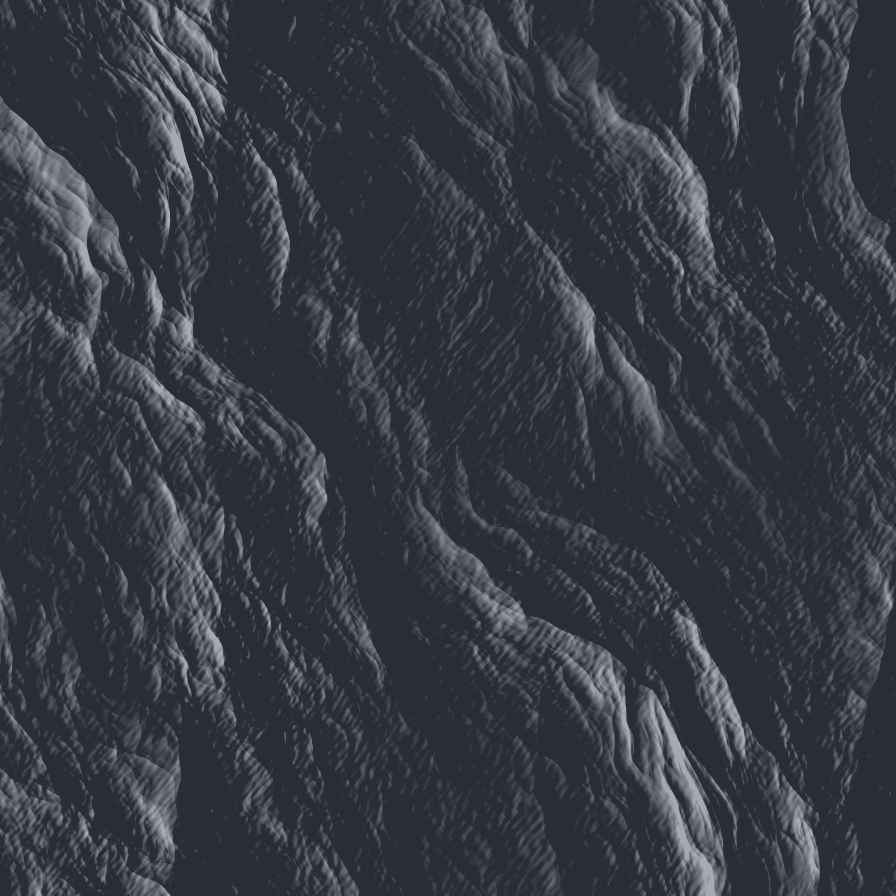
This texture is drawn by a Shadertoy shader. Its source:

```glsl
// Dark slate rock face with slanted sharp ridges and fine grain under raking light.

const vec3 SHADOW_COLOR = vec3(0.165, 0.177, 0.204);
const vec3 LIT_COLOR = vec3(0.560, 0.570, 0.600);
const vec2 LIGHT_DIR = vec2(0.97, 0.22);
const vec2 RIDGE_DIR = vec2(0.454, -0.891);
const vec2 GRAIN_DIR = vec2(0.66, 0.75);
const vec2 RIDGE_FREQ = vec2(5.0, 2.3);     // across, along the ridges
const vec2 STREAK_FREQ = vec2(52.0, 9.0);   // across, along the grain
const vec2 GRAIN_FREQ = vec2(170.0, 85.0);
const float RIDGE_HEIGHT = 0.104;
const float RIDGE_GAIN = 0.43;
const float STREAK_HEIGHT = 0.010;
const float GRAIN_HEIGHT = 0.0072;
const float BEND = 0.075;
const float CRINKLE = 0.010;
const float SLOPE_STEP = 0.0018;
const float SLOPE_BIAS = 0.09;
const float SLOPE_SCALE = 1.5;
const float EXPOSURE = 0.36;

float hash(vec2 cell) {
    vec3 q = fract(vec3(cell.xyx) * 0.1031);
    q += dot(q, q.yzx + 33.33);
    return fract((q.x + q.y) * q.z);
}

float cornerSlope(vec2 cell, vec2 offset) {
    float angle = 6.2832 * hash(cell);
    return dot(vec2(cos(angle), sin(angle)), offset);
}

// Gradient noise, about -0.7 to 0.7
float noise(vec2 p) {
    vec2 i = floor(p), f = p - i;
    vec2 u = f * f * f * (f * (f * 6.0 - 15.0) + 10.0);
    vec2 e = vec2(1.0, 0.0);
    float low = mix(cornerSlope(i, f), cornerSlope(i + e.xy, f - e.xy), u.x);
    float high = mix(cornerSlope(i + e.yx, f - e.yx), cornerSlope(i + e.xx, f - e.xx), u.x);
    return mix(low, high, u.y);
}

vec2 noise2(vec2 p) {
    return vec2(noise(p), noise(p + vec2(37.2, 81.7)));
}

// Coordinates across and along a direction
vec2 align(vec2 p, vec2 dir) {
    return vec2(dot(p, vec2(-dir.y, dir.x)), dot(p, dir));
}

// Ridged multifractal: detail gathers near the crests
float ridges(vec2 p) {
    vec2 s = align(p, RIDGE_DIR) * RIDGE_FREQ + 19.3;
    mat2 turn = mat2(0.966, 0.259, -0.259, 0.966);
    float height = 0.0, amplitude = RIDGE_HEIGHT, weight = 1.0;
    for (int i = 0; i < 5; i++) {
        float crest = 1.0 - min(1.6 * abs(noise(s)), 1.0);
        crest *= crest;
        height += amplitude * weight * crest;
        weight = clamp(1.4 * crest, 0.15, 1.0);
        amplitude *= RIDGE_GAIN;
        s = turn * s * 2.03 + 11.7;
        turn = transpose(turn);
    }
    return height;
}

float relief(vec2 p) {
    vec2 bent = p + BEND * noise2(p * 3.6 + 5.0) + CRINKLE * noise2(p * 24.0);
    float ruggedness = clamp(1.0 + 1.5 * noise(p * 2.8 + 43.0), 0.45, 1.7);
    vec2 g = align(p + 0.4 * (bent - p), GRAIN_DIR);
    float fine = STREAK_HEIGHT * noise(g * STREAK_FREQ + 70.0)
               + GRAIN_HEIGHT * noise(g * GRAIN_FREQ + 130.0);
    float roughness = clamp(1.0 + 1.2 * noise(p * 5.0 + 90.0), 0.4, 1.6);
    return ruggedness * ridges(bent) + roughness * fine;
}

void mainImage(out vec4 fragColor, in vec2 fragCoord) {
    vec2 p = fragCoord / iResolution.y;

    // Slope towards the light; faces turned away fall to flat shadow
    vec2 halfStep = 0.5 * SLOPE_STEP * LIGHT_DIR;
    float slope = (relief(p + halfStep) - relief(p - halfStep)) / SLOPE_STEP;
    float facing = max(slope - SLOPE_BIAS, 0.0) / SLOPE_SCALE;

    // Soft shoulder for the brightest crests
    float light = EXPOSURE * pow(facing, 1.2);
    light = min(light / (1.0 + 0.25 * light), 1.25);

    fragColor = vec4(mix(SHADOW_COLOR, LIT_COLOR, light), 1.0);
}
```
